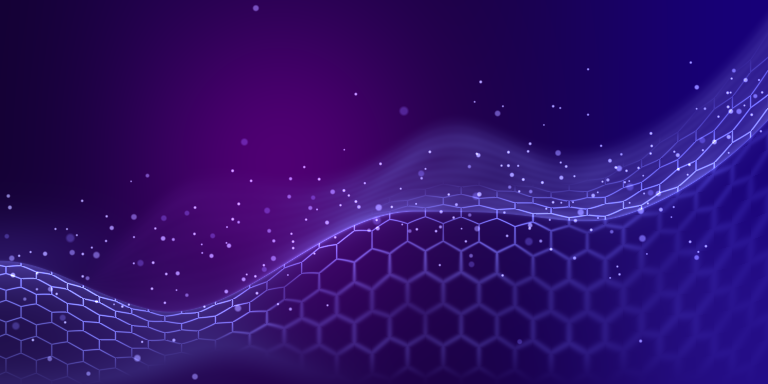
Give the GLSL for this background, as a Shadertoy shader.

```glsl
#define HEX_PITCH 10.5
#define LINE_WIDTH 0.0015
#define BLUR_WIDTH 0.0062
#define DOT_CELLS 15.0
#define DOT_SHARE 0.17
#define NIGHT vec3(0.10, 0.005, 0.27)
#define BLUE vec3(0.09, 0.0, 0.47)
#define MAGENTA vec3(0.21, -0.005, 0.18)
#define MIST vec3(0.38, 0.34, 0.76)
#define HAZE vec3(0.28, 0.24, 0.58)
#define LINE_BLUE vec3(0.45, 0.54, 0.84)

vec2 hash2(vec2 p) {
    vec3 q = fract(p.xyx * vec3(0.1031, 0.1030, 0.0973));
    q += dot(q, q.yzx + 33.33);
    return fract((q.xx + q.yz) * q.zy);
}

float gradientNoise(vec2 p) {
    vec2 i = floor(p), f = fract(p), u = f * f * (3.0 - 2.0 * f);
    vec2 o = vec2(0.0, 1.0);
    float a = dot(hash2(i) - 0.5, f);
    float b = dot(hash2(i + o.yx) - 0.5, f - o.yx);
    float c = dot(hash2(i + o.xy) - 0.5, f - o.xy);
    float d = dot(hash2(i + 1.0) - 0.5, f - 1.0);
    return 2.0 * mix(mix(a, b, u.x), mix(c, d, u.x), u.y);
}

float bell(float x, float center, float width) {
    float t = (x - center) / width;
    return exp(-t * t);
}

// Bright fold of the sheet
float ridge(float x) {
    float rise = max(x - 1.55, 0.0);
    return 0.165 + 0.155 * bell(x, 0.0, 0.3) + 0.285 * smoothstep(0.39, 1.08, x)
        - 0.025 * bell(x, 1.52, 0.17) + 1.17 * rise * rise;
}

// Top of the far, misty wave
float crest(float x) {
    float rise = max(x - 1.42, 0.0);
    return 0.22 + 0.29 * smoothstep(0.1, 0.52, x) + 0.02 * bell(x, 0.58, 0.12)
        + 0.125 * bell(x, 1.17, 0.2) + 0.06 * smoothstep(0.8, 1.5, x) + 1.12 * rise * rise;
}

// Honeycomb lines of constant width on the canvas
float hexLines(vec2 q, float width) {
    vec2 s = vec2(1.0, 1.7320508);
    vec2 a = mod(q, s) - 0.5 * s, b = mod(q + 0.5 * s, s) - 0.5 * s;
    vec2 c = dot(a, a) < dot(b, b) ? a : b;
    vec2 slant = vec2(0.5, 0.8660254);
    float side = abs(c.x), diagonal = dot(abs(c), slant);
    vec2 n = side > diagonal ? vec2(1.0, 0.0) : slant * sign(c);
    float slope = length(vec2(dot(dFdx(q), n), dot(dFdy(q), n)));
    float dist = (0.5 - max(side, diagonal)) / max(slope * iResolution.y, 0.001);
    float w = max(width, 0.75 / iResolution.y);
    return exp(-dist * dist / (w * w));
}

vec3 backdrop(vec2 p) {
    vec3 col = mix(NIGHT, BLUE, smoothstep(1.1, 2.0, p.x));
    vec2 g = (p - vec2(0.73, 0.58)) / vec2(0.38, 0.42);
    col += MAGENTA * exp(-dot(g, g));
    col += vec3(0.05, 0.05, 0.06) * smoothstep(1.3, 1.9, p.x) * smoothstep(0.6, 0.2, p.y);
    return col * mix(0.75, 1.0, smoothstep(-0.1, 0.45, p.x));
}

// Sharp sparks and soft discs scattered about the wave
vec3 particles(vec2 p) {
    vec3 sum = vec3(0.0);
    for (int i = 0; i < 5; i++) {
        float layer = float(i), cells = DOT_CELLS + 4.0 * layer;
        vec2 id = floor(p * cells);
        vec2 place = hash2(id + 31.0 * layer), trait = hash2(id + 77.0 + 13.0 * layer);
        vec2 center = (id + 0.2 + 0.6 * place) / cells;
        float middle = mix(ridge(center.x), max(crest(center.x), ridge(center.x)), 0.35);
        float present = step(trait.x, DOT_SHARE * bell(center.y, middle, 0.15));
        float soft = 1.0 - min(layer / 3.0, 1.0), size = place.x * 0.7 + 0.6;
        float radius = mix(0.0026, 0.0085, soft) * size;
        float edge = max(radius * 0.4, 1.0 / iResolution.y);
        float disc = smoothstep(radius + edge, radius - edge, length(p - center));
        sum += present * disc * mix(vec3(0.6, 0.65, 0.75), vec3(0.13, 0.14, 0.24), soft);
    }
    return sum;
}

void mainImage(out vec4 fragColor, in vec2 fragCoord) {
    vec2 p = 2.0 * fragCoord / iResolution.x;
    p.y = fragCoord.y / iResolution.y;
    float fold = ridge(p.x), top = crest(p.x), depth = fold - p.y;
    float below = smoothstep(-0.003, 0.003, depth), d = max(depth, 0.0);
    float t = -depth / max(top - fold, 0.03);
    vec3 col = backdrop(p);

    // Far veil with faint grain along the wave
    float veil = smoothstep(0.04, -0.05, p.y - top) * (1.0 - below) * smoothstep(0.12, 0.45, p.x);
    float grain = 1.0 + 0.45 * gradientNoise(vec2(p.x * 8.0, t * 4.0)) + 0.05 * sin(t * 60.0 + p.x * 9.0);
    float density = 0.27 + 0.22 * exp(-max(top - p.y, 0.0) / 0.08) + 0.28 * exp(-max(-depth, 0.0) / 0.06);
    vec3 veilColor = mix(vec3(0.40, 0.13, 0.62), MIST, smoothstep(0.55, 1.05, p.x));
    col = mix(col, veilColor, veil * grain * density * mix(0.5, 1.0, smoothstep(0.6, 1.0, p.x)));

    // Near sheet, low swell and haze at the left
    float swell = 0.1 * bell(p.x, 0.58, 0.22), lift = p.y - swell;
    float body = mix(0.55, 0.12, smoothstep(0.4, 0.9, p.x)) * exp(-d / 0.16);
    col = mix(col, HAZE, below * body);
    float low = exp(-max(lift, 0.0) / 0.08) * smoothstep(-0.08, 0.02, lift) * smoothstep(1.1, 0.5, p.x);
    col = mix(col, HAZE, 0.5 * low);
    col += 0.25 * HAZE * bell(p.y, 0.34, 0.1) * smoothstep(0.45, 0.0, p.x);

    // Honeycomb of the near sheet, softer with depth
    float bend = max(0.43 - fold, 0.0) * (1.0 - exp(-d / 0.15));
    float squash = mix(1.45, 1.0, smoothstep(0.3, 0.9, p.x));
    float rows = squash * (d + bend + 0.035 * (1.0 - exp(-d / 0.03)));
    float across = HEX_PITCH * p.x - 1.2 * exp(-2.0 * p.x);
    float far = smoothstep(1.25, 1.75, p.x);
    float blur = smoothstep(0.02, 0.22, d) * smoothstep(0.4, 0.8, p.x) + far;
    float nearHex = hexLines(vec2(across, HEX_PITCH * rows), LINE_WIDTH + BLUR_WIDTH * blur);
    float patches = 1.0 + 0.9 * gradientNoise(p * 6.0);
    float nearFade = below * exp(-d / 0.4) * smoothstep(-0.02, 0.1, lift) * mix(0.75, 0.38, min(blur, 1.0));
    col += LINE_BLUE * nearHex * nearFade * patches * (1.0 - 0.55 * far);

    // Honeycomb of the far sheet, climbing at the right
    float backRows = mix(7.0, 4.6, smoothstep(1.3, 1.9, p.x));
    float backHex = hexLines(vec2(across, backRows * t), LINE_WIDTH);
    float reach = mix(0.4, 0.95, smoothstep(1.2, 1.8, p.x));
    float backFade = (1.0 - below) * smoothstep(0.9, 1.5, p.x) * smoothstep(reach, 0.05, t);
    col += LINE_BLUE * backHex * backFade * 0.8;

    // Light along the fold
    float slope = (ridge(p.x + 0.005) - ridge(p.x - 0.005)) / 0.01;
    float gap = abs(depth) / sqrt(1.0 + slope * slope);
    float shine = 0.22 + 0.65 * bell(p.x, 0.88, 0.25) + 0.4 * bell(p.x, 1.75, 0.25);
    col += LINE_BLUE * shine * (0.65 * exp(-gap / 0.0022) + 0.22 * exp(-gap / 0.022));

    col += particles(p);
    fragColor = vec4(clamp(col, 0.0, 1.0), 1.0);
}
```
